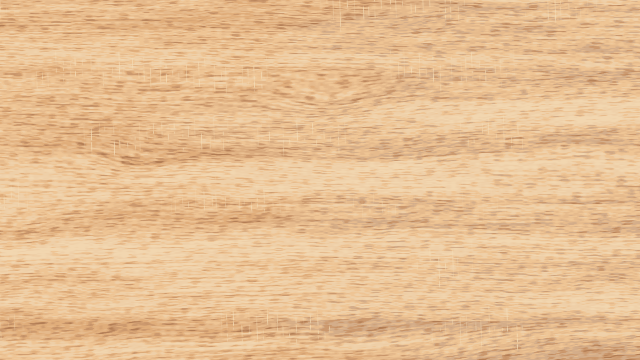
Give the GLSL for this texture, as a WebGL 2 fragment shader.

```glsl
#version 300 es
precision highp float;
// Pale oak boards laid horizontally, with fine pores and faint upright saw marks.
// Each board bends its own grain field; noise stretched along that field gives
// bands, rings, fibres and pores, whose sum picks a colour from a honey ramp.

uniform vec2 u_resolution;
out vec4 fragColor;

const float BOARD_HEIGHT = 0.178;   // in canvas heights
const float BOARD_OFFSET = 0.08;
const float SEAM_JITTER = 0.3;      // share of the board height
const float SEAM_SOFTNESS = 0.002;
const float BOARD_CONTRAST = 1.3;
const float BAND_CONTRAST = 5.2;
const float RING_CONTRAST = 0.6;
const float FIBRE_CONTRAST = 1.9;
const float PORE_CONTRAST = 1.7;
const float FINE_CONTRAST = 1.6;
const float SEAM_SHADE = 1.2;
const float BASE_TONE = 0.42;
const float MARK_SPACING = 0.019;
const float MARK_WIDTH = 0.0013;
const float MARK_STRENGTH = 0.8;

const vec3 BROWN = vec3(0.70, 0.49, 0.33);
const vec3 TAN   = vec3(0.80, 0.60, 0.43);
const vec3 AMBER = vec3(0.88, 0.68, 0.48);
const vec3 ASH   = vec3(0.83, 0.68, 0.54);
const vec3 HONEY = vec3(0.90, 0.73, 0.55);
const vec3 STRAW = vec3(0.935, 0.77, 0.58);
const vec3 CREAM = vec3(0.935, 0.81, 0.655);
const vec3 CHALK = vec3(0.96, 0.87, 0.72);

float hash(vec2 p) {
  return fract(sin(dot(p, vec2(12.9898, 78.233))) * 43758.5453);
}

float noise(vec2 p) {
  vec2 i = floor(p), f = fract(p);
  f = f * f * (3.0 - 2.0 * f);
  return mix(mix(hash(i), hash(i + vec2(1, 0)), f.x),
             mix(hash(i + vec2(0, 1)), hash(i + vec2(1, 1)), f.x), f.y);
}

float fbm(vec2 p) {
  float sum = 0.0, amp = 0.533;
  for (int i = 0; i < 4; i++) {
    sum += amp * noise(p);
    p = p * 2.03 + 7.1;
    amp *= 0.5;
  }
  return sum;
}

float seamHeight(float k) {
  return (k + SEAM_JITTER * (hash(vec2(k, 3.7)) - 0.5)) * BOARD_HEIGHT - BOARD_OFFSET;
}

// Lightness of one board: 0 is average, about 1 is one deviation
float boardTone(vec2 p, float board) {
  vec2 seed = vec2(board * 17.3 + 40.0, board * 5.7 + 60.0);
  vec2 q = p + seed;

  // Grain field: gentle waves, plus an arching eye on some boards
  vec2 eyeCentre = vec2(1.9 * hash(seed), (board + 0.5) * BOARD_HEIGHT - BOARD_OFFSET);
  vec2 e = (p - eyeCentre) * vec2(8.0, 18.0);
  float eye = exp(-dot(e, e)) * step(0.45, hash(seed + 8.0));
  float wave = 0.07 * (noise(q * vec2(1.1, 4.0)) - 0.5)
             + 0.010 * (noise(q * vec2(5.0, 9.0)) - 0.5);
  float field = q.y + wave + 0.04 * eye;

  // Broad bands and growth rings
  float tone = BOARD_CONTRAST * (hash(seed + 2.0) - 0.5);
  tone += BAND_CONTRAST * (fbm(vec2(q.x * 0.55, field * 16.0)) - 0.5);
  float ringMask = max(eye, smoothstep(0.5, 0.8, noise(q * vec2(1.5, 7.0) + 9.0)));
  tone += RING_CONTRAST * ringMask * sin(field * 480.0 + 5.0 * noise(q * vec2(2.0, 25.0)));

  // Long fibres and short dark pores, slightly askew to the grain
  float slope = 0.2 * (hash(seed + 5.0) - 0.5);
  float across = q.y + wave + 0.012 * eye + slope * p.x;
  tone += FIBRE_CONTRAST * (noise(vec2(q.x * 6.0, across * 190.0)) - 0.5);
  float pore = smoothstep(0.5, 0.8, noise(vec2(q.x * 32.0, across * 240.0)));
  tone -= PORE_CONTRAST * (pore - 0.3);
  tone += FINE_CONTRAST * (noise(vec2(q.x * 75.0, across * 310.0)) - 0.5);

  // Patchy shade along the seams
  float below = max(seamHeight(board + 1.0) - p.y, 0.0);
  float above = max(p.y - seamHeight(board), 0.0);
  float patchy = smoothstep(0.4, 0.75, noise(vec2(q.x * 1.6, board)));
  tone -= SEAM_SHADE * (patchy * exp(-below * 70.0) + 0.5 * exp(-above * 60.0));
  return tone + BASE_TONE;
}

// Clusters of thin upright scratches, broken by the grain
float sawMarks(vec2 p, float px) {
  float row = floor(p.y / BOARD_HEIGHT);
  float x = (p.x + 0.03 * p.y) / MARK_SPACING;
  vec2 id = vec2(floor(x), row);
  float dx = abs(fract(x) - 0.5 - 0.5 * (hash(id) - 0.5)) * MARK_SPACING;
  float dy = abs(p.y - (row + 0.5 + 0.3 * (hash(id + 11.0) - 0.5)) * BOARD_HEIGHT);
  float halfLength = mix(0.012, 0.05, hash(id + 23.0));
  float cluster = smoothstep(0.54, 0.72, noise(vec2(id.x * 0.11, row * 7.3 + 2.0)));
  float line = 1.0 - smoothstep(MARK_WIDTH - 0.5 * px, MARK_WIDTH + 0.5 * px, dx);
  line *= 1.0 - smoothstep(halfLength - 0.012, halfLength, dy);
  float broken = smoothstep(0.1, 0.65, noise(p * vec2(45.0, 130.0)));
  return cluster * line * broken * mix(0.35, 1.0, hash(id + 37.0));
}

void main() {
  vec2 p = gl_FragCoord.xy / u_resolution.y;
  float px = 1.0 / u_resolution.y;

  // Blend the two boards that meet at the nearest seam
  float k = floor((p.y + BOARD_OFFSET) / BOARD_HEIGHT + 0.5);
  float d = p.y - seamHeight(k) + 0.006 * (noise(vec2(p.x * 3.0, k)) - 0.5);
  float soft = max(SEAM_SOFTNESS, 0.7 * px);
  float tone = mix(boardTone(p, k - 1.0), boardTone(p, k), smoothstep(-soft, soft, d));

  // Colour ramp, greyer towards the right
  float grey = smoothstep(0.6, 1.1, p.x + 0.8 * (noise(p * vec2(2.0, 9.0)) - 0.5));
  vec3 colour = mix(BROWN, TAN, smoothstep(-3.2, -1.8, tone));
  colour = mix(colour, mix(AMBER, ASH, grey), smoothstep(-1.7, -0.8, tone));
  colour = mix(colour, HONEY, smoothstep(-0.7, 0.0, tone));
  colour = mix(colour, STRAW, smoothstep(0.1, 0.7, tone));
  colour = mix(colour, CREAM, smoothstep(0.8, 1.5, tone));
  colour = mix(colour, CHALK, 0.5 * smoothstep(1.5, 2.8, tone));
  colour = mix(colour, CHALK, MARK_STRENGTH * sawMarks(p, px));
  fragColor = vec4(colour, 1.0);
}
```
